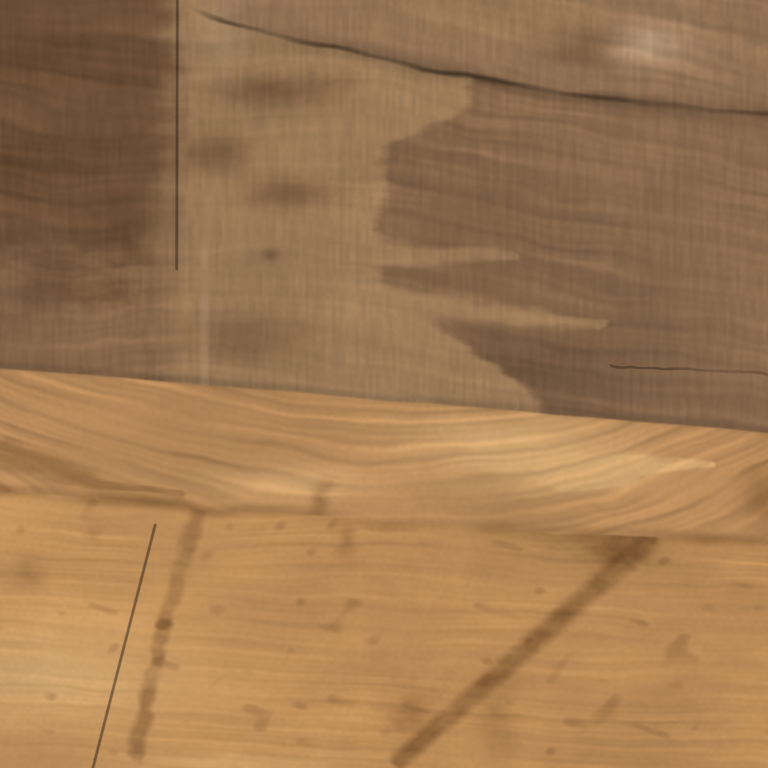
Reproduce this texture procedurally as a WebGL 2 fragment shader.

```glsl
#version 300 es
precision highp float;
// Weathered wood: a stained brown plank above two honey-coloured boards.
uniform vec2 u_resolution;
out vec4 fragColor;

const vec3 HEARTWOOD = vec3(.5, .378, .272);
const vec3 SAPWOOD = vec3(.605, .475, .34);
const vec3 TOP_WOOD = vec3(.565, .437, .322);
const vec3 STAIN = vec3(.385, .273, .183);
const vec3 ROSE = vec3(.7, .575, .46);
const vec3 BAND = vec3(.71, .53, .345);
const vec3 HONEY = vec3(.757, .567, .357);
const vec3 CREAM = vec3(.86, .69, .47);
const vec3 UMBER = vec3(.36, .23, .12);
const float RAG = .05;   // raggedness of the sapwood edge
const float GRAIN = .05; // strength of the grain
const float WEAVE = .08; // strength of the fine saw marks

float hash(vec2 p) {
  p = fract(p * vec2(123.34, 345.45));
  p += dot(p, p + 34.35);
  return fract(p.x * p.y);
}

float noise(vec2 p) {
  vec2 i = floor(p), f = fract(p);
  f *= f * (3. - 2. * f);
  return mix(mix(hash(i), hash(i + vec2(1, 0)), f.x),
             mix(hash(i + vec2(0, 1)), hash(i + 1.), f.x), f.y);
}

float fbm(vec2 p) {
  float sum = 0., amp = .5;
  for (int i = 0; i < 4; i++, amp *= .5) {
    sum += amp * noise(p);
    p = p * 2.03 + 17.1;
  }
  return sum;
}

// Layered sines over the height h, warped along the board
float grain(float h, vec2 p) {
  h += .05 * fbm(p * vec2(4, 10));
  float lines = sin(h * 190.) + .7 * sin(h * 331. + 4. * noise(p * 5.)) + .5 * sin(h * 577.);
  return GRAIN * lines * (.1 + .9 * noise(p * vec2(8, 30)));
}

// Soft ellipse at (x, y) with radii (rx, ry)
float blob(vec2 p, float x, float y, float rx, float ry) {
  vec2 q = (p - vec2(x, y)) / vec2(rx, ry);
  return exp(-dot(q, q));
}

// Segment from a to b whose half width runs from w0 to w1
float stroke(vec2 p, vec2 a, vec2 b, float w0, float w1) {
  vec2 ab = b - a;
  float t = clamp(dot(p - a, ab) / dot(ab, ab), 0., 1.), w = mix(w0, w1, t);
  return smoothstep(w, w * .2, length(p - a - ab * t));
}

vec3 upperPlank(vec2 p, float crack) {
  float rag = fbm(p * vec2(16, 45)) - .47;
  vec2 q = p + rag * vec2(RAG, .015);
  // Heartwood edge with two pale tongues cut into it
  float edge = .495 + .12 * smoothstep(.8, .87, p.y) + .21 * smoothstep(.65, .45, p.y);
  float heart = smoothstep(-.012, .012, q.x - edge);
  heart *= 1. - stroke(q, vec2(.48, .669), vec2(.68, .669), .027, .009);
  heart *= 1. - stroke(q, vec2(.49, .607), vec2(.78, .577), .042, .01);
  vec3 c = mix(SAPWOOD, HEARTWOOD, heart);
  c = mix(c, TOP_WOOD, .5 * heart * smoothstep(.75, 1.05, p.x + p.y * .3));
  c *= 1. - .16 * heart * blob(p, .72, .52, .15, .05);
  // Wood above the crack
  vec3 top = mix(TOP_WOOD, SAPWOOD, blob(q, .63, .98, .13, .03));
  top = mix(top, STAIN, .5 * blob(q, .77, .935, .05, .025));
  top = mix(top, ROSE, blob(q, .85, .943, .05, .028));
  c = mix(c, top, smoothstep(-.006, .006, p.y - crack) * smoothstep(.25, .3, p.x));
  // Stained end
  float left = smoothstep(.25, .19, q.x);
  c = mix(c, HEARTWOOD, left * .85);
  c = mix(c, STAIN, left * smoothstep(.58, .72, p.y + rag * .2) * (.4 + .8 * fbm(p * vec2(5, 14))));
  c = mix(c, SAPWOOD, .55 * blob(q, .21, .68, .022, .05));
  // Smudges and knots
  float dark = blob(q, .36, .883, .08, .02) + blob(q, .28, .8, .05, .025)
    + blob(q, .37, .748, .055, .018) + .7 * blob(q, .32, .56, .08, .03)
    + .8 * blob(p, .352, .668, .012, .008) + blob(p, .125, .72, .006, .008);
  c = mix(c, STAIN, min(dark, 1.) * .6);
  c = mix(c, ROSE, .45 * blob(q, .29, .955, .03, .05));
  // Grain, saw marks and cracks
  float bend = p.y + .12 * p.x * p.x + .012 * sin(p.x * 17.) * smoothstep(.3, .1, p.x);
  c *= 1. + grain(bend * .8, p) * mix(.5, 1., max(heart, left));
  c *= 1. + WEAVE * (noise(p * vec2(230, 30)) - .5);
  c = mix(c, ROSE, .5 * noise(p * vec2(9, 30)) * stroke(p, vec2(.266, .5), vec2(.268, .74), .009, .009));
  float gap = abs(p.y - crack + rag * .008), broken = noise(p * vec2(14, 9));
  c *= 1. - (.1 + .35 * broken) * smoothstep(.006, 0., gap) * smoothstep(.24, .3, p.x);
  c *= 1. - .14 * smoothstep(.025, 0., gap) * smoothstep(.3, .5, p.x);
  c *= 1. - .35 * stroke(p, vec2(.23, .65), vec2(.231, 1), .003, .003);
  return c * (1. - .4 * broken * stroke(q, vec2(.8, .525), vec2(1, .513), .004, .004));
}

vec3 middleBand(vec2 p) {
  vec2 q = p + .03 * (fbm(p * vec2(9, 40)) - .47);
  float pale = blob(q, .66, .425, .13, .04) + blob(q, .74, .383, .1, .025)
    + .9 * stroke(q, vec2(.74, .383), vec2(.93, .398), .03, .007) + .8 * blob(q, .38, .373, .1, .022);
  vec3 c = mix(BAND, CREAM, min(pale, 1.) * .75);
  float dark = .3 * stroke(q, vec2(0, .405), vec2(.23, .352), .022, .01)
    + .35 * blob(q, 1., .36, .03, .05) + .35 * blob(q, .42, .35, .012, .02);
  float x = p.x - .5;
  return mix(c, UMBER, dark) * (1. + 1.2 * grain(p.y - .5 * x * x, p));
}

vec3 lowerBoard(vec2 p) {
  vec2 q = p + .02 * (fbm(p * vec2(30, 50)) - .47);
  float pale = .75 * blob(q, .06, .12, .15, .06) + .5 * blob(q, .31, .008, .15, .012);
  vec3 c = mix(HONEY, CREAM, pale);
  // Stains and streaks
  float dark = .3 * stroke(q, vec2(.26, .342), vec2(.215, .19), .018, .014)
    + .35 * stroke(q, vec2(.215, .19), vec2(.176, .017), .012, .018)
    + .38 * stroke(q, vec2(.846, .297), vec2(.52, .01), .022, .018)
    + .6 * blob(q, .8, .282, .035, .02) + .2 * blob(q, .77, .3, .09, .02)
    + .3 * blob(q, .534, .07, .03, .025) + .25 * blob(q, .65, .06, .025, .04)
    + .3 * blob(q, .45, .295, .012, .02) + .18 * blob(q, .033, .249, .025, .02)
    + .1 * smoothstep(.25, .5, p.x);
  dark *= .2 + 1.5 * fbm(p * vec2(22, 34));
  dark += .2 * smoothstep(.8, 1., noise(mat2(30, 14, -22, 44) * p));
  c = mix(c, UMBER, min(dark, .8));
  c *= 1. - .4 * stroke(p, vec2(.202, .316), vec2(.121, 0), .003, .003);
  return c * (1. + .6 * grain(p.y * 1.3 + .06 * p.x, p));
}

void main() {
  vec2 p = gl_FragCoord.xy / u_resolution;
  float aa = 1.5 / u_resolution.y, x = p.x - .26;
  float wobble = .006 * (noise(p * vec2(18, 3)) - .5);
  float crack = .984 - .29 * x + .15 * x * x + wobble;
  float high = p.y - .521 + .084 * p.x - wobble * .5;
  float low = p.y - .361 + .095 * p.x - .028 * p.x * p.x - wobble;
  vec3 c = mix(lowerBoard(p), middleBand(p), smoothstep(-aa, aa, low));
  float seam = smoothstep(.014, 0., abs(low)) * noise(p * vec2(25, 40));
  c = mix(c, UMBER, .5 * seam);
  c = mix(c, upperPlank(p, crack), smoothstep(-aa, aa, high));
  c *= 1. - .1 * smoothstep(.01, 0., abs(high - .004));
  c *= .92 + .17 * fbm(p * vec2(6, 15)) + .03 * (noise(p * 190.) - .5);
  fragColor = vec4(c, 1);
}
```
